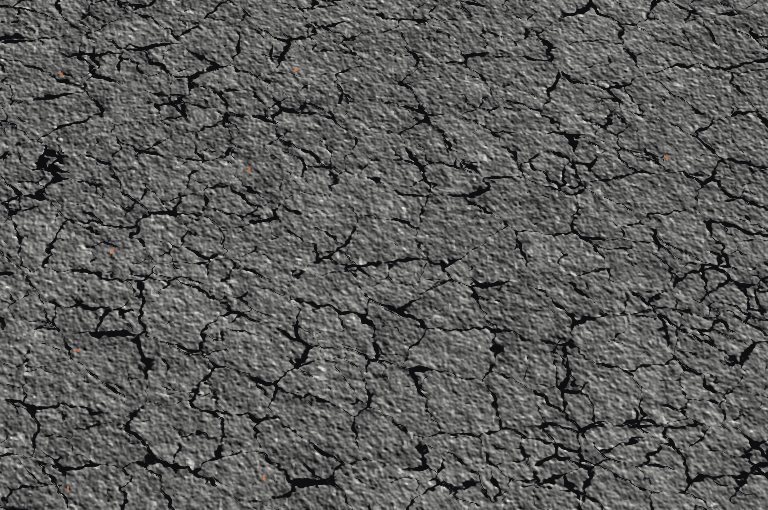
Reproduce this texture procedurally as a Shadertoy shader.

```glsl
const vec3 CREVICE = vec3(0.045, 0.045, 0.055);
const vec3 TAR = vec3(0.16, 0.16, 0.165);
const vec3 STONE = vec3(0.68, 0.68, 0.665);
const vec3 LEAF = vec3(0.72, 0.45, 0.30);
const float PLATE_SCALE = 6.6;
const float SHARD_SCALE = 11.5;
const float FORESHORTEN = 1.5;
const float DEPTH_FALLOFF = 0.15;
const float SHEAR = 0.4;
const float GRAIN_SCALE = 70.0;
const float RELIEF = 0.78;
const float MEAN_TONE = 0.395;
const vec2 TO_LIGHT = vec2(0.0026, 0.0042);

vec2 hash2(vec2 p) {
    vec3 q = fract(p.xyx * vec3(0.1031, 0.1030, 0.0973));
    q += dot(q, q.yzx + 33.33);
    return fract((q.xx + q.yz) * q.zy);
}

float noise(vec2 p) {
    vec2 i = floor(p), f = fract(p);
    f = f * f * (3.0 - 2.0 * f);
    float low = mix(hash2(i).x, hash2(i + vec2(1, 0)).x, f.x);
    float high = mix(hash2(i + vec2(0, 1)).x, hash2(i + vec2(1, 1)).x, f.x);
    return mix(low, high, f.y);
}

vec2 wobble(vec2 p) {
    return vec2(noise(p), noise(p + 41.7)) - 0.5;
}

// Distance to the nearest Voronoi border, and a random value of the cell
vec2 voronoiEdge(vec2 p) {
    vec2 cell = floor(p), f = fract(p);
    vec2 nearest = vec2(0), nearestCell = vec2(0);
    float best = 8.0;
    for (int y = -1; y <= 1; y++)
    for (int x = -1; x <= 1; x++) {
        vec2 o = vec2(x, y);
        vec2 r = o + hash2(cell + o) - f;
        if (dot(r, r) < best) {
            best = dot(r, r);
            nearest = r;
            nearestCell = o;
        }
    }
    float edge = 8.0;
    for (int y = -2; y <= 2; y++)
    for (int x = -2; x <= 2; x++) {
        vec2 o = nearestCell + vec2(x, y);
        vec2 r = o + hash2(cell + o) - f;
        vec2 between = r - nearest;
        if (dot(between, between) > 1e-5)
            edge = min(edge, dot(0.5 * (nearest + r), normalize(between)));
    }
    return vec2(edge, hash2(cell + nearestCell + 7.3).y);
}

// Signed distance to the cracks on the ground, and the plate's random value
vec2 crackField(vec2 p) {
    vec2 bent = p + 0.040 * wobble(p * 9.0) + 0.018 * wobble(p * 32.0)
              + 0.010 * wobble(p * 80.0);
    bent.y += SHEAR * bent.x;
    vec2 plate = voronoiEdge(bent * PLATE_SCALE);
    vec2 shard = voronoiEdge(bent * SHARD_SCALE + 19.0);
    float local = noise(p * 24.0 + 3.0);
    float plateWidth = mix(-0.0012, 0.0056, local * local + 0.35 * noise(p * 7.0));
    float shardWidth = mix(-0.0075, 0.0050, 0.5 * local + 0.6 * noise(p * 8.0 + 60.0));
    float gap = min(plate.x / PLATE_SCALE - plateWidth,
                    shard.x / SHARD_SCALE - shardWidth);
    return vec2(gap, plate.y);
}

float grainHeight(vec2 p) {
    p *= GRAIN_SCALE;
    return 0.50 * noise(p) + 0.36 * noise(mat2(0.8, 0.6, -0.6, 0.8) * p * 1.9)
         + 0.26 * noise(p * 3.0 + 11.0);
}

// Sparse slivers of dry leaf
float leafMask(vec2 p) {
    vec2 cell = floor(p * 11.0);
    vec2 seed = hash2(cell + 91.0);
    vec2 r = (fract(p * 11.0) - 0.3 - 0.4 * hash2(cell + 17.0)) / 11.0;
    float a = 6.2832 * seed.y;
    r = mat2(cos(a), -sin(a), sin(a), cos(a)) * r;
    float d = length(r * vec2(1.0, 2.6)) - 0.0065;
    return step(seed.x, 0.04) * (1.0 - smoothstep(-0.002, 0.002, d));
}

void mainImage(out vec4 fragColor, in vec2 fragCoord) {
    vec2 uv = fragCoord / iResolution.y;

    // Tilted ground plane
    float depth = 1.0 / (1.0 - DEPTH_FALLOFF * uv.y);
    vec2 ground = vec2(uv.x - 0.75, FORESHORTEN * uv.y) * depth + 4.0;
    vec2 grainPoint = ground * vec2(1.0, 0.75);
    grainPoint.y += 0.25 * grainPoint.x;

    // Cracks widened by the shadow of their walls
    vec2 here = crackField(ground);
    vec2 lit = crackField(ground + TO_LIGHT * 0.7);
    float height = grainHeight(grainPoint);
    float gap = min(here.x, lit.x + 0.0015) + 0.009 * (height - 0.56);
    float crack = 1.0 - smoothstep(-0.0014, 0.0022, gap);

    // Rough stones lit from behind, with worn plate rims
    float relief = height - grainHeight(grainPoint + TO_LIGHT);
    float rim = (here.x - lit.x) / length(TO_LIGHT) * exp(-max(here.x, 0.0) * 90.0);
    float tone = MEAN_TONE + RELIEF * relief + 0.035 * rim;
    tone += 0.13 * (noise(ground * 24.0) - 0.5) + 0.05 * (here.y - 0.5);
    tone += 0.15 * (noise(grainPoint * 170.0 + 8.0) - 0.5);
    tone += 0.20 * smoothstep(0.84, 0.95, noise(grainPoint * 85.0 + 30.0));

    vec3 color = mix(TAR, STONE, (tone - 0.16) / 0.52);
    color = mix(color, LEAF * (0.75 + 0.5 * height), leafMask(uv));
    color = mix(color, CREVICE, crack * 0.97);
    fragColor = vec4(clamp(max(color, CREVICE * 0.7), 0.0, 1.0), 1.0);
}
```
